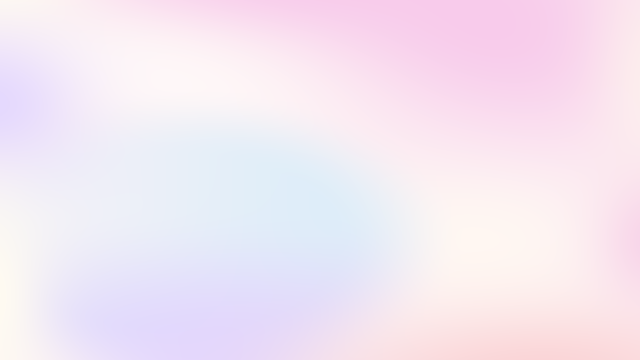
A WebGL 1 fragment shader for this background:

```glsl
precision highp float;
// Soft pastel mesh gradient: pink sky, pale blue pool, lavender and cream edges.
uniform vec2 u_resolution;

// Gaussian falloff around an ellipse tilted by angle (counterclockwise).
float glow(vec2 p, vec2 center, vec2 radii, float angle) {
  float c = cos(angle), s = sin(angle);
  vec2 d = p - center;
  d = vec2(c * d.x + s * d.y, c * d.y - s * d.x) / radii;
  return exp(-dot(d, d));
}

void main() {
  // Height spans 0 to 1, width 0 to 16/9.
  vec2 p = gl_FragCoord.xy / u_resolution * vec2(16.0 / 9.0, 1.0);

  vec3 cream = vec3(1.0, 0.985, 0.945);
  vec3 pink = vec3(0.97, 0.79, 0.92);
  vec3 lavender = vec3(0.885, 0.835, 1.0);
  vec3 color = vec3(0.99, 0.955, 0.955);

  // Pink upper right, with a thin band along the top
  color = mix(color, pink, 0.95 * glow(p, vec2(1.36, 0.93), vec2(0.60, 0.34), -0.3));
  color = mix(color, pink, 0.9 * glow(p, vec2(0.85, 1.04), vec2(0.72, 0.14), -0.05));

  // Pale streak, cream corner and pale right edge
  color = mix(color, vec3(1.0, 0.975, 0.975), 0.85 * glow(p, vec2(0.42, 0.78), vec2(0.44, 0.14), -0.15));
  color = mix(color, cream, glow(p, vec2(-0.02, 1.02), vec2(0.24, 0.13), 0.0));
  color = mix(color, vec3(0.99, 0.94, 0.93), 0.9 * glow(p, vec2(1.82, 0.77), vec2(0.17, 0.36), 0.0));

  // Warm white on the lower right
  color = mix(color, vec3(1.0, 0.972, 0.95), 0.95 * glow(p, vec2(1.32, 0.30), vec2(0.34, 0.20), 0.0));

  // Blue pool, clearest toward its rounded right side
  float poolDistance = length((p - vec2(0.50, 0.33)) / vec2(0.62, 0.34));
  vec3 poolColor = mix(vec3(0.945, 0.945, 0.97), vec3(0.87, 0.93, 0.975), smoothstep(0.1, 0.95, p.x));
  poolColor = mix(vec3(0.885, 0.865, 0.985), poolColor, smoothstep(0.05, 0.42, p.y));
  color = mix(color, poolColor, 1.0 - smoothstep(0.70, 1.28, poolDistance));

  // Lavender at the left edge and below the pool
  color = mix(color, lavender, 0.95 * glow(p, vec2(-0.03, 0.70), vec2(0.25, 0.20), 0.0));
  color = mix(color, lavender, 0.9 * glow(p, vec2(0.58, -0.03), vec2(0.35, 0.22), 0.1));

  // Cream lower left
  color = mix(color, cream, glow(p, vec2(-0.03, 0.18), vec2(0.17, 0.30), 0.0));

  // Coral floor and pink right edge
  color = mix(color, vec3(0.98, 0.82, 0.83), 0.95 * glow(p, vec2(1.48, -0.05), vec2(0.58, 0.19), 0.04));
  color = mix(color, vec3(0.97, 0.82, 0.91), 0.9 * glow(p, vec2(1.82, 0.33), vec2(0.16, 0.18), 0.0));

  gl_FragColor = vec4(color, 1.0);
}
```
